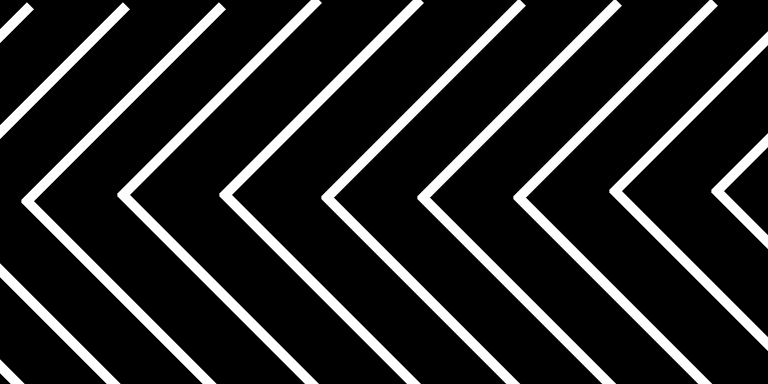
This pattern is drawn by a Shadertoy shader. Its source:

```glsl
// A row of thin white chevrons pointing left on black, overlapping the edges.
// Each is a mirrored 45 degree bar with square ends and a clipped tip;
// spacing and height shift slightly in a cycle of five.

const vec3 BACKGROUND = vec3(0.0);
const vec3 STROKE = vec3(0.995);

// Lengths are in canvas heights.
const int COUNT = 10;
const float CYCLE = 5.0;
const vec2 FIRST_TIP = vec2(-0.4297, 0.4758);
const float SPACING = 0.25;
const float EXTRA_GAP = 0.0156;    // added to two gaps per cycle
const float CYCLE_RISE = 0.0096;   // lift from one cycle to the next
const float LATE_RISE = 0.0167;    // lift of the last two in a cycle
const float ARM_REACH = 0.509;     // vertical extent of one arm
const float HALF_WIDTH = 0.0129;
const float TIP_CUT = 0.0146;      // blunt tip, left of the centre line
const float SQRT2 = 1.41421;

// Centre-line corner of chevron k, with its uneven placement.
vec2 chevronTip(float k) {
    float cycle = floor(k / CYCLE);
    float late = step(3.0, k - cycle * CYCLE);
    float extraGaps = cycle + floor((k + 1.0) / CYCLE);
    return FIRST_TIP + vec2(k * SPACING + extraGaps * EXTRA_GAP,
                            cycle * CYCLE_RISE + late * LATE_RISE);
}

// Signed distance to a left-pointing chevron with its corner at the origin.
float chevronDistance(vec2 p) {
    p.y = abs(p.y);
    float along = (p.x + p.y) / SQRT2;
    float across = (p.x - p.y) / SQRT2;
    float arm = max(abs(across) - HALF_WIDTH, along - ARM_REACH * SQRT2);
    return max(arm, -p.x - TIP_CUT);
}

void mainImage(out vec4 fragColor, in vec2 fragCoord) {
    vec2 p = fragCoord / iResolution.y;

    // Union of all chevrons
    float d = 1e3;
    for (int k = 0; k < COUNT; k++) {
        d = min(d, chevronDistance(p - chevronTip(float(k))));
    }

    // Edge smoothing over one pixel
    float coverage = clamp(0.5 - d * iResolution.y, 0.0, 1.0);
    fragColor = vec4(mix(BACKGROUND, STROKE, coverage), 1.0);
}
```
